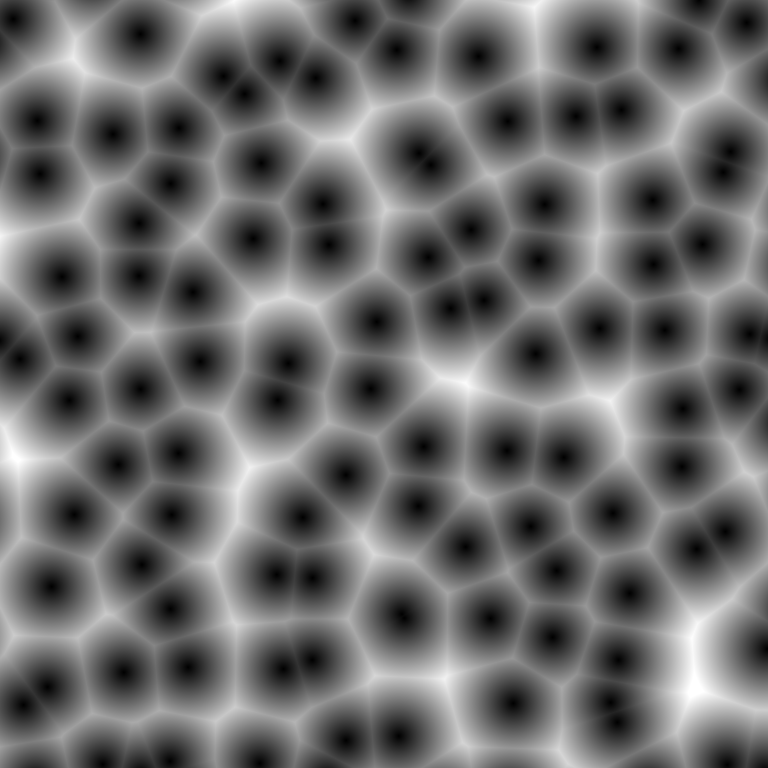
A WebGL 2 fragment shader for this texture:

```glsl
#version 300 es
precision highp float;
// Grey cellular noise: brightness is the distance to the nearest scattered seed.

uniform vec2 u_resolution;
out vec4 fragColor;

const float CELLS_ACROSS = 10.0;
const float WHITE_DISTANCE = 1.0; // in cell widths

// Integer mixing hash: one evenly spread pair in 0..1 per grid cell
vec2 hash2(ivec2 cell) {
    uvec2 v = uvec2(cell + 1024) * 1664525u + 1013904223u;
    v.x += v.y * 1664525u;
    v.y += v.x * 1664525u;
    v ^= v >> 16u;
    v.x += v.y * 1664525u;
    v.y += v.x * 1664525u;
    v ^= v >> 16u;
    return vec2(v & 0xffffu) / 65536.0;
}

// Distance to the closest seed, with one seed placed freely in each cell
float nearestSeed(vec2 p) {
    ivec2 home = ivec2(floor(p));
    float nearestSquared = 4.0;
    for (int y = -1; y <= 1; y++) {
        for (int x = -1; x <= 1; x++) {
            ivec2 cell = home + ivec2(x, y);
            vec2 toSeed = vec2(cell) + hash2(cell) - p;
            nearestSquared = min(nearestSquared, dot(toSeed, toSeed));
        }
    }
    return sqrt(nearestSquared);
}

void main() {
    vec2 uv = gl_FragCoord.xy / min(u_resolution.x, u_resolution.y);
    float grey = nearestSeed(uv * CELLS_ACROSS) / WHITE_DISTANCE;
    fragColor = vec4(vec3(clamp(grey, 0.0, 1.0)), 1.0);
}
```
